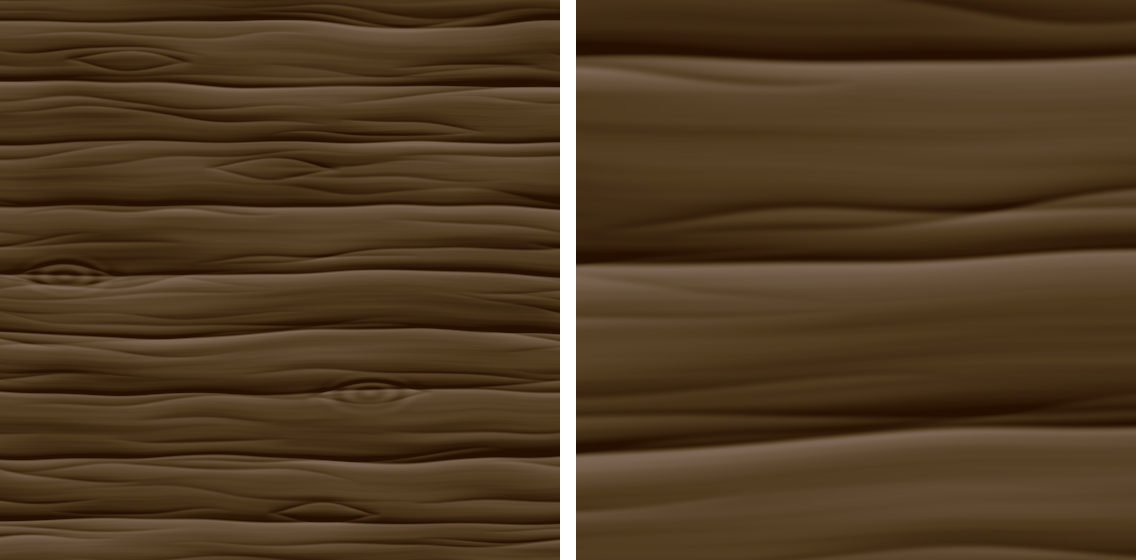
Left: the whole. Right: its middle third, enlarged.
Reproduce this texture procedurally as a Shadertoy shader.

```glsl
// Hand-painted brown wood: horizontal boards with crisp creases, grain and knots.

const vec3 SHADOW_COLOR = vec3(0.145, 0.060, 0.002);
const vec3 BODY_COLOR   = vec3(0.308, 0.226, 0.116);
const vec3 SHEEN_COLOR  = vec3(0.450, 0.365, 0.285);

const float BOARDS = 9.0;          // boards along the height
const int   CREASES = 50;          // partial creases over the canvas
const int   KNOTS = 5;             // lens shaped knots
const float EDGE_SOFTNESS = 0.028; // in board heights
const float BOARD_RAMP = 0.42;     // light top to dark bottom
const float STREAK_CONTRAST = 1.0;
const float TONE_BIAS = 0.02;

float hash(float n) {
    return fract(sin(n * 12.9898) * 4375.853);
}

vec2 gradient(vec2 cell) {
    float angle = 6.28318 * hash(dot(cell, vec2(1.37, 7.71)) + 0.5);
    return vec2(cos(angle), sin(angle));
}

float gradientNoise(vec2 p) {
    vec2 i = floor(p), f = p - i;
    vec2 u = f * f * f * (f * (f * 6.0 - 15.0) + 10.0);
    vec2 e = vec2(0.0, 1.0);
    float low  = mix(dot(gradient(i), f), dot(gradient(i + e.yx), f - e.yx), u.x);
    float high = mix(dot(gradient(i + e.xy), f - e.xy), dot(gradient(i + e.yy), f - e.yy), u.x);
    return mix(low, high, u.y);
}

// Horizontal offset that wraps around the canvas
float wrapOffset(float x, float center) {
    return fract(x - center + 0.5) - 0.5;
}

// Dark falloff above a line, light falloff below it
float crease(float d, float darkWidth, float lightWidth, float dark, float light) {
    float above = smoothstep(-EDGE_SOFTNESS, EDGE_SOFTNESS, d);
    float a = abs(d);
    return mix(light * exp(-a / lightWidth), -dark * exp(-a / darkWidth), above);
}

// Boards: a sloped tone with a lit top lip and a shadowed foot
float boardTone(float x, float v) {
    float seam = floor(v + 0.5);
    float d = v - seam;
    float ramp = d + 1.0 - smoothstep(-EDGE_SOFTNESS, EDGE_SOFTNESS, d);
    float vary = gradientNoise(vec2(x * 3.0, seam * 5.3 + 0.4));
    float lip = crease(d, 0.09 + 0.07 * vary, 0.085, 1.25 + 0.5 * vary, 1.25 + 0.7 * vary);
    return BOARD_RAMP * (ramp - 0.5) + lip;
}

// Creases that swell in the middle and taper at both ends
float creaseTone(float x, float v) {
    float tone = 0.0;
    for (int i = 0; i < CREASES; i++) {
        float id = float(i) + 1.0;
        float dx = wrapOffset(x, hash(id * 3.1));
        float halfLength = mix(0.12, 0.45, hash(id * 5.7));
        float taper = max(0.0, 1.0 - dx * dx / (halfLength * halfLength));
        float center = (id - 1.0 + hash(id * 7.3)) / float(CREASES) * (BOARDS + 0.6) - 0.1;
        float slope = (hash(id * 9.1) - 0.5) * 0.9;
        float bend = 0.26 * gradientNoise(vec2(dx * 4.0, id * 3.37));
        float d = v - center - slope * dx - bend;
        float strength = sqrt(taper) * mix(0.45, 1.1, hash(id * 11.9));
        tone += strength * crease(d, 0.02 + 0.06 * taper, 0.03 + 0.065 * taper, 1.0, 0.85);
    }
    return tone;
}

// Knots: two arched creases around a lens with faint long rings
float knotTone(float x, float v) {
    float tone = 0.0;
    for (int i = 0; i < KNOTS; i++) {
        float id = float(i) + 1.0;
        float dx = wrapOffset(x, hash(id * 17.3));
        float halfLength = mix(0.09, 0.15, hash(id * 19.7));
        float dv = v - (id - 0.5 + 0.3 * hash(id * 23.1)) * BOARDS / float(KNOTS);
        float taper = max(0.0, 1.0 - dx * dx / (halfLength * halfLength));
        float arch = 0.16 * taper * taper;
        float rim = crease(dv - arch, 0.05, 0.05, 1.0, 0.9)
                  + crease(dv + arch, 0.05, 0.05, 0.9, 0.7);
        float radius = length(vec2(dx / halfLength, dv / 0.42));
        float rings = cos(19.0 * radius) * smoothstep(1.0, 0.4, radius);
        tone += min(1.0, taper * 2.0) * rim;
        tone += 0.28 * rings * step(0.55, hash(id * 29.3));
    }
    return tone;
}

// Broad brush patches and fine streaks stretched along the grain
float streakTone(float x, float v) {
    return 0.50 * gradientNoise(vec2(x * 2.6, v * 0.9 + 31.0))
         + 0.45 * gradientNoise(vec2(x * 2.0 + 7.0, v * 3.0))
         + 0.36 * gradientNoise(vec2(x * 2.6, v * 7.0 + 13.0))
         + 0.22 * gradientNoise(vec2(x * 4.5, v * 15.0))
         + 0.09 * gradientNoise(vec2(x * 8.0, v * 31.0));
}

void mainImage(out vec4 fragColor, in vec2 fragCoord) {
    vec2 uv = fragCoord / iResolution.xy;

    // Height in boards, gently bent so that the grain wanders
    float v = uv.y * BOARDS + 0.35
            + 0.19 * gradientNoise(vec2(uv.x * 2.2, uv.y * 5.0))
            + 0.07 * gradientNoise(vec2(uv.x * 6.0, uv.y * 9.0 + 4.0));

    float tone = TONE_BIAS + boardTone(uv.x, v) + creaseTone(uv.x, v) + knotTone(uv.x, v)
               + STREAK_CONTRAST * streakTone(uv.x, v);

    // Tone to colour: shadow, body, sheen
    vec3 color = mix(BODY_COLOR, SHADOW_COLOR, clamp(-tone, 0.0, 1.0));
    color = mix(color, SHEEN_COLOR, clamp(tone * 0.85, 0.0, 1.2));
    fragColor = vec4(color, 1.0);
}
```
